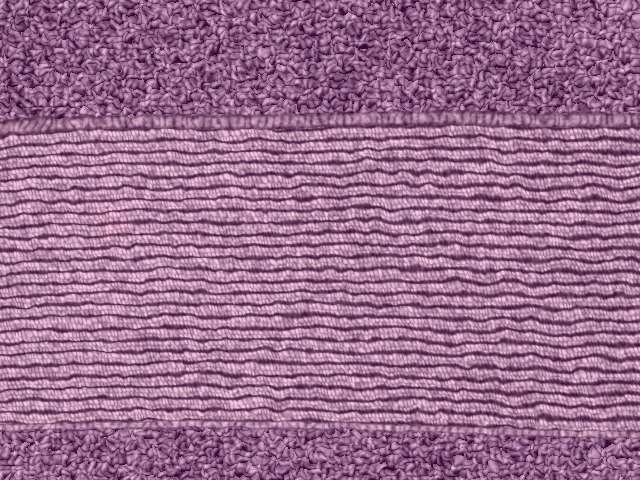
A WebGL 2 fragment shader for this texture:

```glsl
#version 300 es
precision highp float;

#define RIDGES 25.0
#define STITCHES 112.0
#define LOOPS 74.0
#define WOBBLE 0.36
#define SEAM_HEIGHT 0.030
#define HEM_HEIGHT 0.016
#define SHADOW vec3(0.21, 0.05, 0.195)
#define HIGHLIGHT vec3(0.905, 0.725, 0.83)

uniform vec2 u_resolution;
out vec4 fragColor;

float hash(vec2 p) {
    vec3 q = fract(vec3(p.xyx) * 0.1031);
    q += dot(q, q.yzx + 33.33);
    return fract((q.x + q.y) * q.z);
}

float noise(vec2 p) {
    vec2 i = floor(p), f = fract(p);
    f = f * f * (3.0 - 2.0 * f);
    return mix(mix(hash(i), hash(i + vec2(1, 0)), f.x),
               mix(hash(i + vec2(0, 1)), hash(i + vec2(1, 1)), f.x), f.y);
}

float fbm(vec2 p) {
    float sum = 0.0, amp = 0.5;
    for (int i = 0; i < 4; i++) {
        sum += amp * noise(p);
        p = p * 2.03 + 17.1;
        amp *= 0.5;
    }
    return sum / 0.9375;
}

float glow(vec2 p, vec2 center, float radius) {
    vec2 d = (p - center) / radius;
    return exp(-dot(d, d));
}

// Overlapping plump loops of yarn, lit from above, dark in the gaps
float terry(vec2 p) {
    vec2 g = p * LOOPS + 0.9 * vec2(noise(p * 60.0), noise(p * 60.0 + 40.0));
    vec2 cell = floor(g);
    float height = 0.0, shade = 0.0;
    for (int y = -1; y <= 1; y++) {
        for (int x = -1; x <= 1; x++) {
            vec2 id = cell + vec2(x, y);
            vec2 d = g - id - 0.2 - 0.6 * vec2(hash(id), hash(id + 71.0));
            float angle = 3.1416 * hash(id + 23.0);
            vec2 along = vec2(cos(angle), sin(angle));
            vec2 q = vec2(dot(d, along), dot(d, vec2(-along.y, along.x)));
            q.y += 0.7 * q.x * q.x - 0.1;
            float strand = exp(-dot(q * q, vec2(2.6, 9.0)));
            strand *= 0.7 + 0.3 * hash(id + 9.0);
            if (strand > height) {
                height = strand;
                shade = 0.34 * d.y + 0.24 * (hash(id + 5.0) - 0.5);
            }
        }
    }
    float grain = fbm(p * 105.0) - 0.5;
    float patches = fbm(p * vec2(7.0, 9.0) + 3.0) - 0.5;
    return 0.24 + 0.60 * height + shade + 0.60 * grain + 0.14 * patches;
}

// Small slanted knots in offset rows
float stitches(vec2 g) {
    float row = floor(g.y);
    g.x += 0.5 * mod(row, 2.0) + 0.5 * fract(g.y) + 1.6 * noise(vec2(g.x * 0.35, row * 3.1));
    vec2 f = fract(g) - 0.5;
    float knot = 1.0 - smoothstep(0.12, 0.62, length(f * vec2(1.0, 0.85)));
    return knot * (0.5 + 0.5 * hash(floor(g)));
}

// Rounded ribs parted by thin wavering furrows
float ribs(vec2 p, float v) {
    float wave = noise(vec2(p.x * 17.0, v * 0.5)) - 0.5;
    wave += 0.75 * (noise(vec2(p.x * 38.0, v * 0.8 + 9.0)) - 0.5);
    wave += 0.45 * (noise(vec2(p.x * 85.0, v * 1.4 + 5.0)) - 0.5);
    float w = v + wave * WOBBLE;
    float f = fract(w);
    float width = 0.13 + 0.05 * smoothstep(0.1, 1.2, p.x)
                + 0.16 * (noise(vec2(p.x * 45.0, floor(w + 0.5) * 3.7)) - 0.5);
    float edge = min(f, 1.0 - f);
    float furrow = 1.0 - smoothstep(width * 0.2, width * 1.6, edge);
    float crown = 1.0 - pow(abs(f - 0.54) * 2.0, 2.0);
    float weave = stitches(vec2(p.x * STITCHES, w * 2.0 + 0.1));
    float grain = fbm(p * 125.0) - 0.5;
    float light = 0.47 + 0.28 * crown + 0.46 * (weave - 0.27) + 0.65 * grain;
    return mix(light, 0.12 + 0.16 * weave + 0.35 * grain, furrow * 0.93);
}

// Upright stitches along the borders of the band
float seam(vec2 p, float h) {
    float x = p.x * 62.0 + 1.2 * noise(p * 40.0);
    float post = 1.0 - smoothstep(0.15, 0.45, abs(fract(x) - 0.5));
    float body = smoothstep(0.0, 0.3, h) * (1.0 - smoothstep(0.65, 1.0, h));
    return 0.28 + 0.18 * body + 0.26 * post * body + 0.75 * (fbm(p * 110.0) - 0.5);
}

void main() {
    vec2 p = gl_FragCoord.xy / u_resolution.y;

    // Gently bowed borders of the ribbed band
    float top = 0.738 - 0.021 * exp(-p.x * 3.2) + 0.003 * sin(p.x * 9.0);
    float bottom = 0.117 + 0.007 * sin(p.x * 3.4) - 0.008 * smoothstep(0.5, 1.33, p.x);
    float ragged = 0.016 * (fbm(p * 40.0) - 0.5);
    float v = (p.y - bottom) / (top - bottom) * RIDGES;
    float seamPos = (p.y - top + 0.4 * ragged) / SEAM_HEIGHT;
    float hemPos = (bottom - p.y + 0.4 * ragged) / HEM_HEIGHT;

    float light = ribs(p, v) + 0.05 * (fbm(p * 4.0 + 8.0) - 0.5);
    light += 0.03 * (1.0 - smoothstep(0.1, 1.1, p.x));
    light = mix(light, seam(p, seamPos), smoothstep(-0.06, 0.06, seamPos));
    light = mix(light, seam(p, hemPos) + 0.10, smoothstep(-0.15, 0.15, hemPos));

    float above = smoothstep(-0.003, 0.003, p.y + ragged - top - SEAM_HEIGHT);
    float below = smoothstep(-0.003, 0.003, bottom - HEM_HEIGHT - p.y + ragged);
    float fluffy = max(above, below);
    light = mix(light, terry(p), fluffy);
    light -= 0.08 * glow(p, vec2(0.0, 1.0), 0.12);

    // Yarn colour, cooler in the pile, with two faded spots
    vec3 color = mix(SHADOW, HIGHLIGHT, clamp(light, 0.0, 1.06));
    color += fluffy * vec3(-0.005, -0.015, 0.01);
    color += vec3(0.06, 0.02, 0.01) * glow(p, vec2(0.235, 0.53), 0.028);
    color += vec3(0.02, 0.03, 0.04) * glow(p, vec2(0.86, 0.565), 0.045);
    fragColor = vec4(color, 1.0);
}
```
